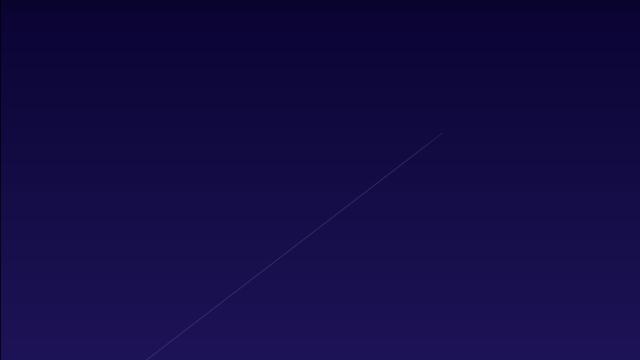
Write a WebGL 2 fragment shader that draws this background.

```glsl
#version 300 es
precision highp float;
// Indigo night gradient crossed by one faint diagonal streak, with a dark left rim.

#define SKY_TOP vec3(0.038, 0.012, 0.200)
#define SKY_MID vec3(0.076, 0.047, 0.268)
#define SKY_BOTTOM vec3(0.112, 0.073, 0.340)
#define STREAK_COLOR vec3(0.46, 0.42, 0.62)
#define STREAK_START vec2(0.229, 0.0)
#define STREAK_END vec2(0.691, 0.630)
#define STREAK_WIDTH 0.0028
#define STREAK_ALPHA 0.28
#define RIM_WIDTH 0.0014

uniform vec2 u_resolution;
out vec4 fragColor;

// Vertical gradient with a slight dimming along the top edge
vec3 skyColor(float height) {
    vec3 lower = mix(SKY_BOTTOM, SKY_MID, clamp(height * 2.0, 0.0, 1.0));
    vec3 sky = mix(lower, SKY_TOP, clamp(height * 2.0 - 1.0, 0.0, 1.0));
    return sky * (1.0 - 0.12 * smoothstep(0.95, 1.0, height));
}

// Returns distance to the segment and position along it
vec2 segment(vec2 p, vec2 a, vec2 b) {
    vec2 ab = b - a;
    float along = clamp(dot(p - a, ab) / dot(ab, ab), 0.0, 1.0);
    return vec2(length(p - a - ab * along), along);
}

void main() {
    vec2 uv = gl_FragCoord.xy / u_resolution;
    vec2 scale = vec2(u_resolution.x / u_resolution.y, 1.0);
    float pixel = 1.0 / u_resolution.y;

    vec3 color = skyColor(uv.y);

    // Thin streak, softened by a pixel and fading near its upper tip
    vec2 streak = segment(uv * scale, STREAK_START * scale, STREAK_END * scale);
    float halfWidth = 0.5 * STREAK_WIDTH;
    float coverage = 1.0 - smoothstep(halfWidth - 0.5 * pixel, halfWidth + 0.5 * pixel, streak.x);
    float fade = 1.0 - 0.4 * smoothstep(0.9, 1.0, streak.y);
    color = mix(color, STREAK_COLOR, STREAK_ALPHA * coverage * fade);

    // Narrow dark rim, covering the left edge by its exact share of a pixel
    float rim = clamp((RIM_WIDTH - uv.x) * u_resolution.x + 0.5, 0.0, 1.0);
    color *= 1.0 - 0.8 * rim;

    fragColor = vec4(color, 1.0);
}
```
